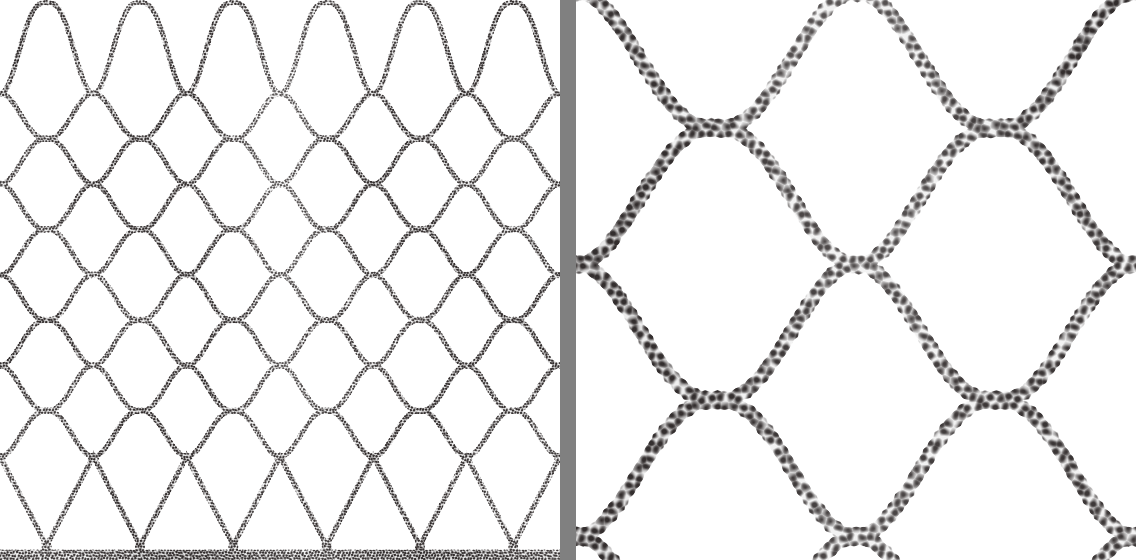
Left, the full canvas; right, a detail of the centre.
Write a WebGL 2 fragment shader that draws this pattern.

```glsl
#version 300 es
precision highp float;

uniform vec2 u_resolution;
out vec4 fragColor;

const float ROW = 0.486;     // height of one mesh row, in mesh widths
const float NET_TOP = 5.0;   // height of the upper row of knots

vec2 hash2(vec2 p) {
    vec3 q = fract(p.xyx * vec3(0.1031, 0.1030, 0.0973));
    q += dot(q, q.yzx + 33.33);
    return fract((q.xx + q.yz) * q.zy);
}

// Distance to the nearest stitch in a staggered, jittered grid
float stitchDistance(vec2 p) {
    float nearest = 2.0;
    for (int j = -1; j <= 1; j++) {
        for (int i = -1; i <= 1; i++) {
            float row = floor(p.y) + float(j);
            float shift = 0.5 * mod(row, 2.0);
            vec2 cell = vec2(floor(p.x - shift) + float(i), row);
            vec2 stitch = cell + vec2(shift, 0.0) + 0.25 + 0.5 * hash2(cell);
            nearest = min(nearest, length(p - stitch));
        }
    }
    return nearest;
}

// Periodic swag: x = height (1 at whole x, 0 halfway), y = slope
vec2 swag(float x, float sharpness) {
    float a = max(0.5 + 0.5 * cos(6.28319 * x), 0.0001);
    return vec2(pow(a, sharpness),
                -3.14159 * sharpness * pow(a, sharpness - 1.0) * sin(6.28319 * x));
}

float strand(float y, float height, float slope) {
    return abs(y - height) / sqrt(1.0 + slope * slope);
}

float box(vec2 p, vec2 halfSize) {
    vec2 d = abs(p) - halfSize;
    return length(max(d, 0.0)) + min(max(d.x, d.y), 0.0);
}

// Distance to the nearest whole number
float toWhole(float x) {
    return abs(fract(x + 0.5) - 0.5);
}

float netDistance(vec2 p) {
    // Tall loops along the top
    vec2 loopCurve = swag(p.x, 1.4);
    float d = strand(p.y, 5.972 - 0.972 * loopCurve.x, 0.972 * loopCurve.y);

    // Straight cords down to the hem
    d = min(d, strand(p.y, 1.109 - 1.906 * toWhole(p.x), 1.906));
    d -= 0.025;

    // Wavy rows and the knots that join them
    vec2 wave = swag(p.x, 1.18);
    for (int k = 0; k <= 8; k++) {
        float odd = float(k & 1);
        float y = NET_TOP - ROW * float(k);
        if (k < 8) {
            float drop = mix(1.0 - wave.x, wave.x, odd);
            d = min(d, strand(p.y, y - ROW * drop, ROW * wave.y) - 0.025);
        }
        vec2 knot = vec2(toWhole(p.x + 0.5 * odd), p.y - y);
        d = min(d, box(knot, vec2(mix(0.06, 0.095, odd), 0.032)));
    }

    // Ties and hem
    d = min(d, box(vec2(toWhole(p.x + 0.5), p.y - 0.14), vec2(0.05, 0.05)));
    return min(d, p.y - 0.108);
}

void main() {
    vec2 p = gl_FragCoord.xy / u_resolution * 6.0;
    float pixel = 6.0 / min(u_resolution.x, u_resolution.y);

    // Woven thread: dark stitches over a fine diagonal twist
    float stitch = stitchDistance(p * vec2(30.0, 32.0));
    float twist = sin(p.x * 130.0 + p.y * 75.0) * sin(p.y * 140.0 - p.x * 60.0);
    float light = smoothstep(0.08, 0.78, stitch + 0.12 * twist);

    // Slow fading from mesh to mesh, strongest on the middle column
    float fade = 0.05 * sin(p.x * 2.3 + 1.7 * sin(p.y * 1.9))
               + 0.16 * exp(-6.0 * (p.x - 3.0) * (p.x - 3.0)) * smoothstep(1.0, 2.0, p.y);
    light = clamp(light + fade, 0.0, 1.0);
    vec3 thread = mix(vec3(0.20, 0.18, 0.18), vec3(0.95), light);

    // Slightly frayed edges
    float d = netDistance(p) + 0.012 * (stitch - 0.4);
    float cover = 1.0 - smoothstep(-0.7 * pixel, 0.7 * pixel, d);
    fragColor = vec4(mix(vec3(1.0), thread, cover), 1.0);
}
```
